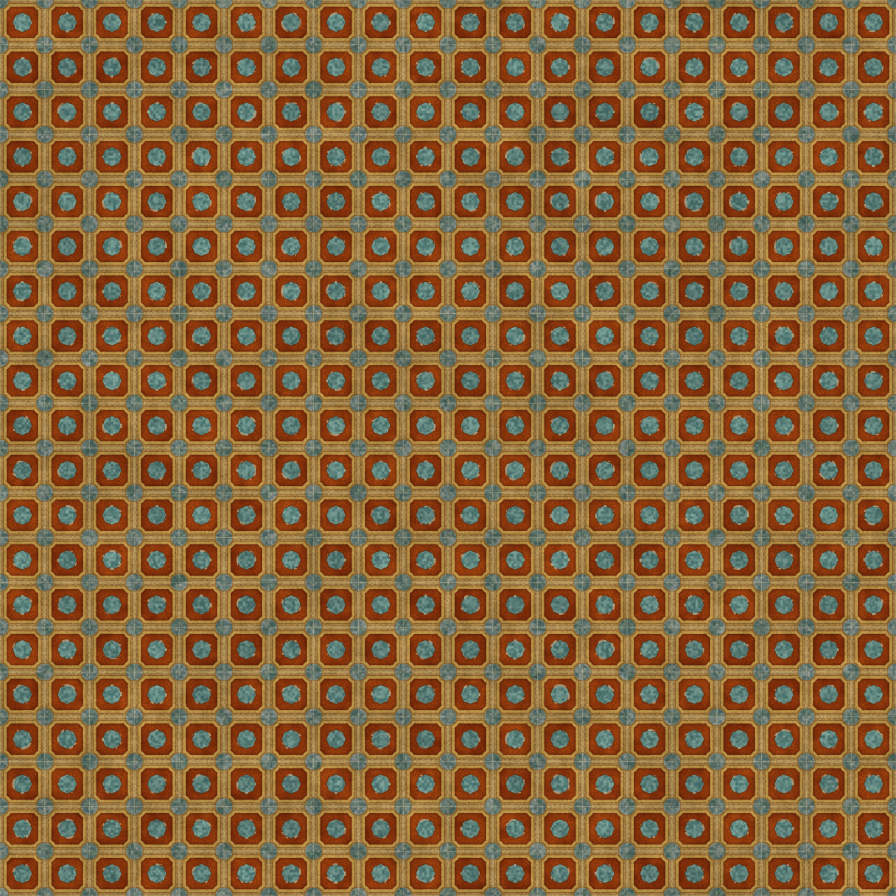
A WebGL 1 fragment shader for this pattern:

```glsl
precision highp float;
// Worn mosaic floor: 20 by 20 rust octagons with teal rosettes, ochre bands and round teal joints.

uniform vec2 u_resolution;

const float REPEATS = 20.0;

float hash(vec2 p) {
    vec3 q = fract(p.xyx * vec3(0.1031, 0.1030, 0.0973));
    q += dot(q, q.yzx + 33.33);
    return fract((q.x + q.y) * q.z);
}

// Hash of a lattice point that wraps at the canvas border
float wrapHash(vec2 i, float period, float seed) {
    return hash(mod(i, period) + seed);
}

// Value noise with a whole number of lattice steps per repeat
float noise(vec2 p, float steps, float seed) {
    p *= steps;
    vec2 i = floor(p), f = fract(p);
    float period = REPEATS * steps;
    f = f * f * (3.0 - 2.0 * f);
    float low = mix(wrapHash(i, period, seed), wrapHash(i + vec2(1.0, 0.0), period, seed), f.x);
    float high = mix(wrapHash(i + vec2(0.0, 1.0), period, seed), wrapHash(i + 1.0, period, seed), f.x);
    return mix(low, high, f.y);
}

// Coverage of the inside of a signed distance
float fill(float d, float aa) {
    return 1.0 - smoothstep(-aa, aa, d);
}

float stripe(float d, float halfWidth, float aa) {
    return fill(abs(d) - halfWidth, aa);
}

void main() {
    vec2 p = gl_FragCoord.xy / u_resolution * REPEATS;
    float aa = 0.6 * REPEATS / min(u_resolution.x, u_resolution.y);
    vec2 centre = fract(p) - 0.5;
    vec2 joint = p - floor(p + 0.5);
    vec2 tile = floor(p);
    float tone = wrapHash(tile, REPEATS, 3.0);
    float fine = noise(p, 18.0, 11.0);
    float mottle = noise(p, 5.0, 29.0);

    // Distance to the panel, its corners cut by rings around the joints
    vec2 side = abs(centre);
    float panel = max(max(side.x, side.y) - 0.35, 0.285 - length(joint));

    // Ochre bands with contour lines and a dotted middle
    float across = min(abs(joint.x), abs(joint.y));
    float along = abs(joint.x) < abs(joint.y) ? p.y : p.x;
    vec3 color = mix(vec3(0.62, 0.45, 0.22), vec3(0.74, 0.57, 0.33), mottle);
    color = mix(color, vec3(0.70, 0.58, 0.25), 0.8 * stripe(panel - 0.035, 0.016, aa));
    color = mix(color, vec3(0.42, 0.28, 0.11), 0.6 * stripe(panel - 0.072, 0.010, aa));
    float dots = 0.5 + 0.5 * cos(6.2831853 * 8.0 * along);
    color = mix(color, vec3(0.42, 0.34, 0.19), (0.2 + 0.4 * dots) * stripe(across - 0.045, 0.012, aa));
    color = mix(color, vec3(0.65, 0.58, 0.37), 0.6 * fill(across - 0.025, aa));

    // Rust panel, darker toward its rim
    vec3 rust = mix(vec3(0.45, 0.15, 0.03), vec3(0.61, 0.26, 0.06), 0.65 * mottle + 0.35 * tone);
    rust *= 1.0 - 0.2 * smoothstep(-0.07, 0.0, panel);
    color = mix(color, rust, fill(panel, aa));

    // Scalloped rosette of teal chips
    float angle = atan(centre.y, centre.x);
    float radius = length(centre);
    float rosette = radius - 0.199 - 0.008 * cos(8.0 * angle);
    vec3 teal = mix(vec3(0.25, 0.40, 0.39), vec3(0.47, 0.61, 0.57), fine);
    teal *= 0.94 + 0.12 * tone;
    color = mix(color, vec3(0.38, 0.20, 0.08), 0.6 * stripe(rosette - 0.012, 0.012, aa));
    color = mix(color, teal, fill(rosette, aa));

    // Pale chips scattered around the rosette rim
    float chip = smoothstep(0.72, 0.86, noise(p, 10.0, 47.0));
    color = mix(color, vec3(0.72, 0.66, 0.53), 0.7 * chip * stripe(radius - 0.205, 0.025, aa));

    // Round joints, each quarter laid in its own shade
    float disc = length(joint) - 0.185;
    float quarter = wrapHash(floor(p * 2.0), REPEATS * 2.0, 61.0);
    vec3 slate = mix(vec3(0.27, 0.37, 0.36), vec3(0.53, 0.57, 0.52), fine);
    slate *= mix(vec3(0.82, 0.88, 0.84), vec3(1.06, 1.03, 1.06), quarter);
    color = mix(color, vec3(0.43, 0.33, 0.16), 0.6 * stripe(disc - 0.012, 0.012, aa));
    color = mix(color, slate, fill(disc, aa));

    // Broken pale grout along the tile edges, clearest across the joints
    float worn = smoothstep(0.45, 0.8, noise(p, 3.0, 83.0));
    float grout = stripe(across, 0.009, aa) * (0.12 + 0.33 * worn + 0.2 * fill(disc, aa));
    color = mix(color, vec3(0.70, 0.66, 0.52), grout);

    // Fine grain and broad uneven wear
    float grain = wrapHash(floor(p * 25.0), REPEATS * 25.0, 97.0);
    color *= 0.93 + 0.14 * grain;
    color *= 0.96 + 0.08 * noise(p, 1.0, 113.0);
    gl_FragColor = vec4(clamp(color, 0.0, 1.0), 1.0);
}
```
